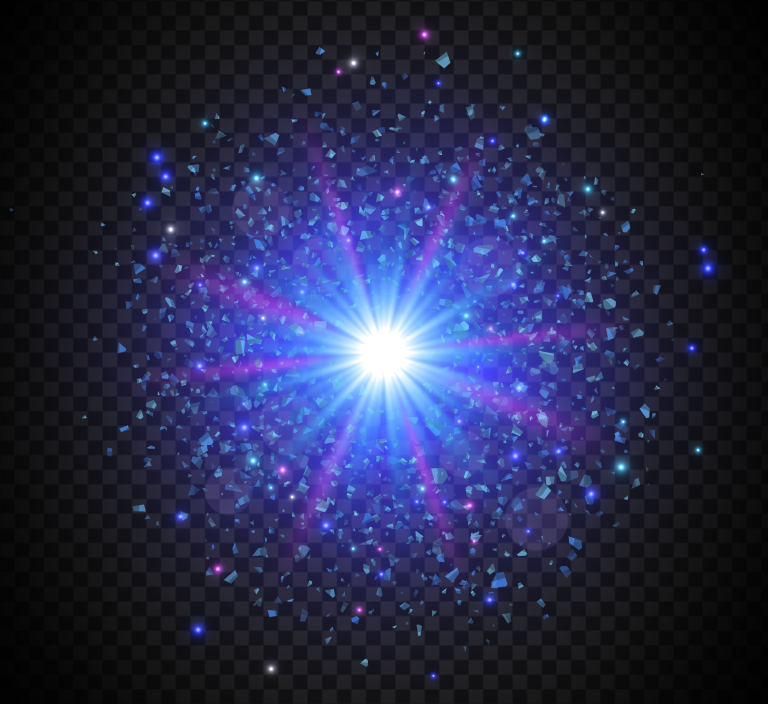
Reproduce this background procedurally as a Shadertoy shader.

```glsl
// Blue starburst with violet beams, flying glass shards and sparks over a dark checkerboard.

const vec2  CENTER      = vec2(0.5, 0.498);
const float TILE        = 0.0208;
const float TILE_DARK   = 0.082;
const float TILE_LIGHT  = 0.152;
const vec3  BLUE        = vec3(0.21, 0.17, 0.95);
const vec3  CYAN        = vec3(0.10, 0.72, 1.00);
const vec3  VIOLET      = vec3(0.60, 0.05, 0.62);
const vec3  SHARD_DEEP  = vec3(0.24, 0.48, 0.90);
const vec3  SHARD_PALE  = vec3(0.50, 0.84, 0.94);
const vec3  LENS_TINT   = vec3(0.55, 0.42, 0.75);
const float GLOW_RADIUS = 0.262;
const float CORE_RADIUS = 0.058;
const float TAU         = 6.2831853;
const int   SHARD_LAYERS = 5;
const int   SPARKS      = 72;
const int   LENSES      = 7;
// Each beam crosses the center: angle and half width.
const float BEAM_ANGLE[4] = float[4](1.90, 1.14, 2.75, 0.11);
const float BEAM_WIDTH[4] = float[4](0.010, 0.012, 0.018, 0.010);

float hash(vec2 p) {
    vec3 q = fract(p.xyx * vec3(0.1031, 0.1030, 0.0973));
    q += dot(q, q.yzx + 33.33);
    return fract((q.x + q.y) * q.z);
}

vec2 polar(float angle) { return vec2(cos(angle), sin(angle)); }

vec3 screen(vec3 base, vec3 light) {
    return 1.0 - (1.0 - base) * (1.0 - clamp(light, 0.0, 1.0));
}

float fade(float near, float far, float x) { return 1.0 - smoothstep(near, far, x); }

vec3 checkerboard(vec2 p, vec2 canvas, float pixel) {
    vec2 wave = sin(canvas / TILE * TAU * 0.5);
    float slope = pixel / TILE * TAU * 0.5;
    vec2 side = clamp(wave / slope, -1.0, 1.0);
    float tone = mix(TILE_DARK, TILE_LIGHT, 0.5 + 0.5 * side.x * side.y);
    return vec3(tone * fade(0.28, 0.74, length(p * vec2(1.0, 0.85))));
}

// One cell grid of random convex fragments; rgb is colour, a is coverage.
vec4 shards(vec2 p, float cell, float seed, float pixel) {
    vec2 id = floor(p / cell);
    vec2 key = id + 100.0 + seed * 37.0;
    vec2 jitter = vec2(hash(key), hash(key + 7.3)) - 0.5;
    vec2 q = p / cell - id - 0.5 - jitter * 0.3;
    float size = mix(0.17, 0.35, hash(key + 3.1));
    float turn = hash(key + 5.7) * TAU;
    float d = length(q) - size;
    for (int k = 0; k < 4; k++) {
        float h = hash(key + float(k) * 11.9 + 1.7);
        vec2 normal = polar(turn + float(k) * TAU * 0.25 + h * 1.2);
        d = max(d, dot(q, normal) - size * mix(0.15, 0.85, fract(h * 7.0)));
    }
    float r = length((id + 0.5) * cell);
    float density = 0.62 * fade(0.17, 0.47, r) * smoothstep(0.03, 0.13, r);
    float present = step(hash(key + 9.2), density);
    float facet = smoothstep(-0.03, 0.03, dot(q, polar(turn + 0.8)));
    vec3 color = mix(SHARD_DEEP, SHARD_PALE, hash(key + 2.4)) * mix(0.72, 1.05, facet);
    float edge = 0.7 * pixel / cell;
    float alpha = mix(0.30, 0.95, hash(key + 8.8));
    return vec4(color, present * alpha * fade(-edge, edge, d));
}

vec3 beams(vec2 p) {
    float sum = 0.0;
    for (int i = 0; i < 4; i++) {
        vec2 dir = polar(BEAM_ANGLE[i]);
        float along = abs(dot(p, dir));
        float across = dot(p, vec2(-dir.y, dir.x));
        float width = BEAM_WIDTH[i] * (0.45 + 2.8 * along);
        sum += exp(-across * across / (width * width))
             * smoothstep(0.03, 0.12, along) * fade(0.10, 0.38, along);
    }
    return VIOLET * sum * 0.85;
}

// Soft translucent discs on two rings, a quarter turn apart.
float lensDiscs(vec2 p) {
    float sum = 0.0;
    for (int i = 0; i < LENSES; i++) {
        float n = float(i);
        float ring = i < 4 ? 0.155 + 0.013 * n : 0.27 + 0.025 * (n - 4.0);
        float d = length(p - ring * polar(2.2 + 1.59 * n));
        float radius = 0.041 + 0.006 * sin(n * 2.3);
        sum += fade(radius - 0.004, radius, d) * (0.7 + 0.3 * d / radius);
    }
    return sum;
}

vec3 sparks(vec2 p) {
    vec3 sum = vec3(0.0);
    for (int i = 0; i < SPARKS; i++) {
        vec2 key = vec2(float(i) + 1.0, 17.0);
        float r = mix(0.11, 0.48, hash(key));
        vec2 q = p - r * polar(float(i) * 2.39996 + hash(key + 4.0));
        float size = mix(0.0035, 0.0088, pow(hash(key + 8.0), 2.0));
        float kind = hash(key + 12.0);
        vec3 tint = kind < 0.5 ? vec3(0.10, 0.16, 1.0) : kind < 0.70 ? vec3(0.14, 0.55, 0.75)
                  : kind < 0.88 ? vec3(0.65, 0.18, 0.75) : vec3(0.6, 0.6, 0.7);
        float x = dot(q, q) / (size * size);
        sum += tint * exp(-x) + 0.6 * exp(-x * 7.0) + 0.18 * tint * exp(-x * 0.2);
    }
    return sum;
}

void mainImage(out vec4 fragColor, in vec2 fragCoord) {
    float pixel = 1.0 / iResolution.y;
    vec2 p = (fragCoord - CENTER * iResolution.xy) * pixel;
    float r = length(p);
    float angle = atan(p.y, p.x + 1e-6);

    // Backdrop and uneven blue haze
    vec3 color = checkerboard(p, fragCoord * pixel, pixel);
    float haze = 1.0 + 0.12 * sin(p.x * 23.0 + 2.0 * sin(p.y * 17.0)) * sin(p.y * 21.0 + 1.0);
    float streak = pow(0.5 + 0.5 * cos(2.0 * (angle + 0.14)), 24.0) * exp(-r * r / 0.07);
    float glow = 1.1 * haze * exp(-pow(r / GLOW_RADIUS, 2.3));
    color = screen(color, BLUE * (glow + 0.22 * streak));
    color = screen(color, LENS_TINT * 0.17 * lensDiscs(p));

    // Fragments, from fine to coarse, each layer turned further
    for (int i = 0; i < SHARD_LAYERS; i++) {
        float n = float(i);
        vec2 axis = polar(0.6 + n * 0.9);
        vec2 turned = mat2(axis.x, axis.y, -axis.y, axis.x) * p;
        vec4 shard = shards(turned, 0.017 + 0.0065 * n, n, pixel);
        color = mix(color, shard.rgb, shard.a * 0.85);
    }
    color = screen(color, beams(p));
    color = screen(color, sparks(p));

    // Cyan spikes and white core
    float spikes = 0.45 + 0.25 * sin(angle * 13.0 + 0.8) + 0.2 * sin(angle * 22.0 + 2.1) + 0.15 * sin(angle * 37.0);
    spikes = clamp(spikes, 0.0, 1.0);
    float reach = mix(0.085, 0.155, spikes);
    color = mix(color, CYAN, 0.95 * exp(-pow(r / reach, 2.0)));
    float core = CORE_RADIUS * mix(0.85, 1.25, spikes);
    color = screen(color, vec3(1.5 * exp(-pow(r / core, 1.6))));
    fragColor = vec4(color, 1.0);
}
```
